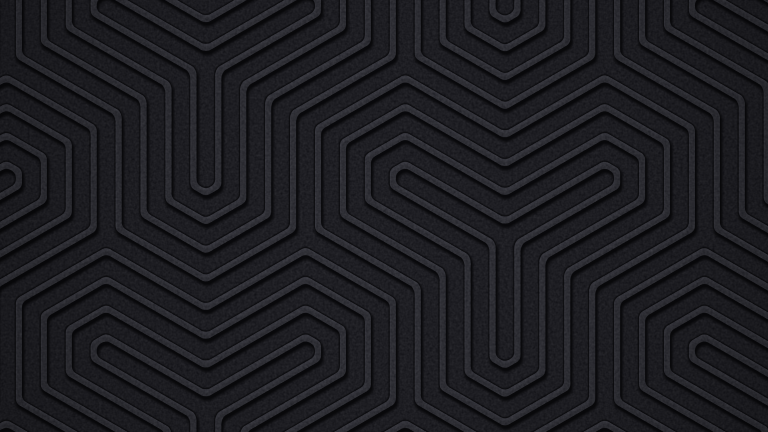
This pattern is drawn by a Shadertoy shader. Its source:

```glsl
// Dark embossed relief: nested outlines around three-armed stars on a hexagonal lattice.

// Geometry, in canvas heights
const float SPACING = 0.0577;                  // distance between ridges
const vec2  ORIGIN = vec2(0.280, -0.0463);     // one star, from the canvas centre
const float RIDGE_HALF = 0.0071;
const float CORNER = 0.18 * SPACING;           // corner rounding
const float COLUMN = 12.0 * SPACING;           // distance between star columns
const float ROW = COLUMN * 1.1547005;          // distance between stars in a column
const float ARM = ROW / 3.0;

// Lighting and material
const vec2  LIGHT = vec2(-0.0024, 0.0066);     // offset towards the light
const float OUTLINE = 0.0052;                  // dark groove beside each ridge
const float SHADOW_SOFT = 0.0085;
const float GRAIN = 0.040;
const float VIGNETTE = 0.22;
const vec3 FLOOR_COLOR  = vec3(0.113, 0.113, 0.132);
const vec3 RIDGE_COLOR  = vec3(0.172, 0.173, 0.196);
const vec3 GROOVE_COLOR = vec3(0.022, 0.022, 0.030);
const vec3 EDGE_GLINT   = vec3(0.030, 0.030, 0.034);

const mat2 TURN_120 = mat2(-0.5, 0.8660254, -0.8660254, -0.5);

float smoothMax(float a, float b) {
    float h = max(CORNER - abs(a - b), 0.0);
    return max(a, b) + 0.25 * h * h / CORNER;
}

float smoothMin(float a, float b) {
    return -smoothMax(-a, -b);
}

// Hexagonal distance with vertical sides and rounded corners
float hexDistance(vec2 p) {
    vec2 h = vec2(0.5 * p.x, 0.8660254 * p.y);
    return smoothMax(abs(p.x), smoothMax(abs(h.x + h.y), abs(h.x - h.y)));
}

// Arm running straight down from the star centre
float armDistance(vec2 p) {
    return hexDistance(vec2(p.x, p.y - clamp(p.y, -ARM, 0.0)));
}

float starDistance(vec2 p) {
    float sides = smoothMin(armDistance(TURN_120 * p), armDistance(p * TURN_120));
    return smoothMin(armDistance(p), sides);
}

// Distance to the nearest star of the lattice
float latticeDistance(vec2 p) {
    float nearest = 1e3;
    float column = floor(p.x / COLUMN + 0.5);
    for (int i = -1; i <= 1; i++) {
        float c = column + float(i);
        float shift = 0.5 * mod(c, 2.0);
        float row = floor(p.y / ROW - shift + 0.5);
        for (int j = -1; j <= 1; j++) {
            vec2 centre = vec2(c * COLUMN, (row + float(j) + shift) * ROW);
            nearest = min(nearest, starDistance(p - centre));
        }
    }
    return nearest;
}

// Signed distance to the ridges, negative on top of them
float ridgeDistance(vec2 p) {
    float phase = fract(latticeDistance(p) / SPACING);
    return abs(phase - 0.5) * SPACING - RIDGE_HALF;
}

vec2 gradientAt(vec2 cell) {
    vec3 h = fract(cell.xyx * vec3(0.1031, 0.1030, 0.0973));
    h += dot(h, h.yzx + 33.33);
    return fract((h.xx + h.yz) * h.zy) * 2.0 - 1.0;
}

float gradientNoise(vec2 p) {
    vec2 cell = floor(p), f = p - cell;
    vec2 u = f * f * f * (f * (f * 6.0 - 15.0) + 10.0);
    vec2 e = vec2(1.0, 0.0);
    float a = dot(gradientAt(cell), f);
    float b = dot(gradientAt(cell + e), f - e);
    float c = dot(gradientAt(cell + e.yx), f - e.yx);
    float d = dot(gradientAt(cell + e.xx), f - e.xx);
    return mix(mix(a, b, u.x), mix(c, d, u.x), u.y);
}

void mainImage(out vec4 fragColor, in vec2 fragCoord) {
    float pixel = 1.0 / iResolution.y;
    vec2 uv = (fragCoord - 0.5 * iResolution.xy) * pixel;
    vec2 p = uv - ORIGIN;

    float dist = ridgeDistance(p);
    float litDist = ridgeDistance(p + LIGHT);
    float ridge = 1.0 - smoothstep(-0.6 * pixel, 0.6 * pixel, dist);

    // Floor with a groove and a cast shadow next to each ridge
    float groove = 1.0 - smoothstep(0.0, OUTLINE, dist);
    float shadow = 1.0 - smoothstep(-0.002, SHADOW_SOFT, litDist);
    vec3 color = mix(FLOOR_COLOR, GROOVE_COLOR, max(0.8 * groove, 0.9 * shadow));

    // Ridge top with a brighter edge towards the light
    float glint = smoothstep(-0.003, 0.004, litDist);
    color = mix(color, RIDGE_COLOR + EDGE_GLINT * glint, ridge);

    // Fine grain, weaker in the grooves
    float grain = gradientNoise((uv + 3.0) * 133.0) + gradientNoise((uv + 7.0) * 217.0);
    color += GRAIN * grain * smoothstep(0.02, 0.12, color.g);

    color *= 1.06 - VIGNETTE * dot(uv, uv);
    fragColor = vec4(clamp(color, 0.0, 1.0), 1.0);
}
```
